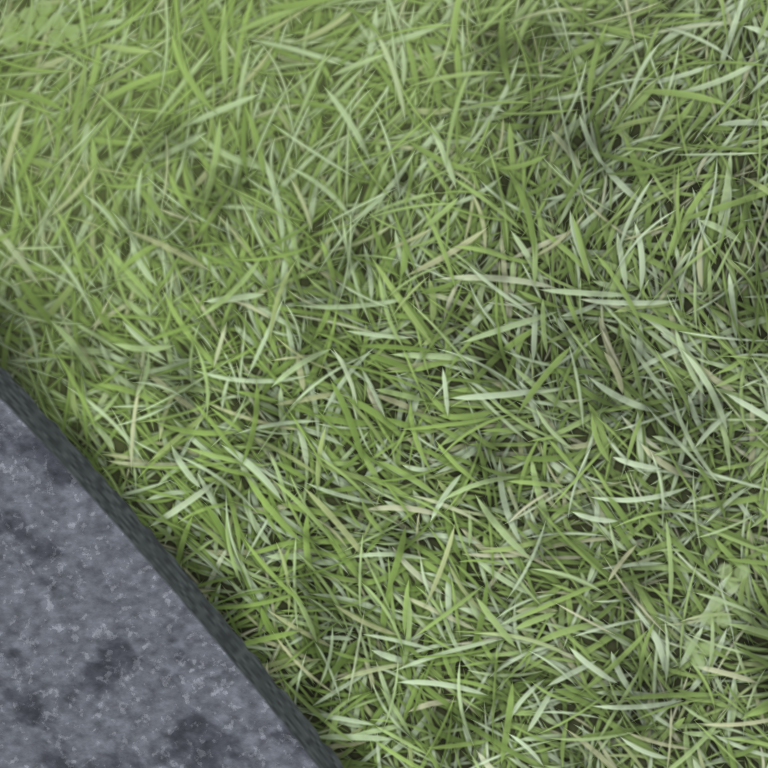
Write a three.js fragment shader that draws this texture.

```glsl
// Draws a lawn of tangled grass blades beside the corner of a dark stone slab.
varying vec2 vUv;

const vec3 SOIL = vec3(0.17, 0.18, 0.12);
const vec3 SHADE_GREEN = vec3(0.37, 0.46, 0.23);
const vec3 LEAF_GREEN = vec3(0.48, 0.58, 0.31);
const vec3 PALE_GREEN = vec3(0.64, 0.71, 0.60);
const vec3 STRAW = vec3(0.67, 0.66, 0.56);
const vec3 MEADOW = vec3(0.51, 0.59, 0.35);
const vec3 SLATE = vec3(0.415, 0.43, 0.465);
const vec3 SLATE_DARK = vec3(0.25, 0.26, 0.29);
const vec3 SLAB_SIDE = vec3(0.25, 0.27, 0.27);
const float SOFT = 0.0019;
const int LAYERS = 18;

vec3 hash3(vec2 p) {
  vec3 q = fract(p.xyx * vec3(0.1031, 0.1030, 0.0973));
  q += dot(q, q.yxz + 33.33);
  return fract((q.xxy + q.yzz) * q.zyx);
}

float noise(vec2 p) {
  vec2 i = floor(p), f = fract(p);
  f = f * f * (3.0 - 2.0 * f);
  float low = mix(hash3(i).x, hash3(i + vec2(1.0, 0.0)).x, f.x);
  float high = mix(hash3(i + vec2(0.0, 1.0)).x, hash3(i + 1.0).x, f.x);
  return mix(low, high, f.y);
}

float fbm(vec2 p) {
  float sum = 0.0, gain = 0.5;
  for (int i = 0; i < 5; i++) {
    sum += gain * noise(p);
    p = mat2(1.6, 1.2, -1.2, 1.6) * p + 7.3;
    gain *= 0.5;
  }
  return sum;
}

vec2 rotate(vec2 p, float a) {
  float c = cos(a), s = sin(a);
  return vec2(c * p.x + s * p.y, c * p.y - s * p.x);
}

float spot(vec2 p, vec2 center, float radius) {
  return smoothstep(radius, 0.0, length(p - center));
}

// x: distance to a bent blade, y: position across, z: position along
vec3 blade(vec2 p, float angle, float reach, float width, float bend) {
  vec2 r = rotate(p, angle);
  float t = r.x / reach;
  r.y += bend * reach * (t * t - 0.4);
  return vec3(abs(r.y) - width * (1.0 - t * t * t * t), r.y / width, t);
}

vec3 bladeColor(float tone, float dryness) {
  vec3 c = mix(SHADE_GREEN, LEAF_GREEN, smoothstep(0.0, 0.4, tone));
  c = mix(c, PALE_GREEN, smoothstep(0.42, 0.9, tone));
  return mix(c, STRAW, smoothstep(0.84, 0.98, dryness) * 0.8);
}

// Lean of the grass: falling to the right below, rising to the right above
float lean(vec2 p) {
  float sway = 0.4 * sin(p.x * 17.0 + 3.0 * sin(p.y * 11.0));
  return mix(2.6, 0.9, smoothstep(0.5, 0.95, p.y + 0.1 * p.x)) + sway;
}

// One jittered grid of blades, laid over the colour beneath
vec3 bladeLayer(vec3 under, vec2 p, float cell, float seed, float height, float soft) {
  vec2 shift = vec2(seed * 0.37, seed * 0.61);
  vec2 home = floor(p / cell + shift);
  for (int k = 0; k < 9; k++) {
    vec2 id = home + vec2(mod(float(k), 3.0), floor(float(k) / 3.0)) - 1.0;
    vec3 h = hash3(id + seed * 19.7), g = hash3(id + seed * 31.3 + 83.0);
    vec2 center = (id + 0.5 + (h.xy - 0.5) * 0.7 - shift) * cell;
    float angle = lean(center) + (h.z + g.x - 1.0) * 1.8;
    float width = mix(0.0017, 0.0046, g.y * g.y);
    vec3 b = blade(p - center, angle, cell * mix(0.45, 1.05, g.z), width, (h.x - 0.5) * 0.3);
    vec3 c = bladeColor(fract(h.y * 7.0 + g.x), fract(g.z * 13.0));
    c *= mix(0.74, 1.05, height) * (1.0 + 0.06 * clamp(b.y, -1.0, 1.0) + 0.1 * b.z);
    under *= 1.0 - 0.14 * smoothstep(0.006, 0.0, b.x);
    under = mix(under, c, 0.94 * smoothstep(soft, -soft, b.x));
  }
  return under;
}

// Three round leaflets
vec3 clover(vec3 under, vec2 p, vec2 center, float size, float turn) {
  for (int k = 0; k < 3; k++) {
    vec2 r = rotate(p - center, turn + float(k) * 2.094) - vec2(size, 0.0);
    float d = length(r * vec2(1.0, 1.1)) - size * 0.85;
    vec3 c = mix(LEAF_GREEN, PALE_GREEN, 0.4 + 0.3 * r.x / size);
    under = mix(under, c, 0.75 * smoothstep(0.003, -0.003, d));
  }
  return under;
}

vec3 lawn(vec2 p) {
  float warm = smoothstep(0.05, 0.75, p.y - 0.7 * p.x);
  float soft = SOFT * (1.0 + 0.7 * warm);
  vec3 c = SOIL * (0.7 + 0.7 * noise(p * 45.0));
  for (int i = 0; i < LAYERS; i++) {
    float n = float(i);
    float cell = mix(0.042, 0.076, fract(n * 0.618));
    c = bladeLayer(c, p, cell, n + 1.0, n / float(LAYERS - 1), soft);
  }
  for (int k = 0; k < 3; k++) {
    float n = float(k);
    c = clover(c, p, vec2(0.02 + 0.03 * n, 0.96 + 0.02 * mod(n, 2.0)), 0.013, n);
    c = clover(c, p, vec2(0.91 + 0.022 * n, 0.15 + 0.05 * n), 0.012, n + 0.5);
  }
  // Soft warm growth at upper left, cooler turf at right
  c = mix(c * 1.11, MEADOW, 0.1 + 0.3 * warm);
  c = mix(c, vec3(dot(c, vec3(0.3, 0.6, 0.1))), 0.13 * smoothstep(0.3, 0.9, p.x));
  // Hollows and clumps
  float hollow = 0.3 * spot(p, vec2(0.0, 0.56), 0.15) + 0.12 * spot(p, vec2(0.72, 0.84), 0.2);
  hollow += 0.12 * spot(p, vec2(0.72, 0.53), 0.22);
  c *= mix(0.78, 1.06, smoothstep(0.22, 0.54, fbm(p * 17.0) + 0.12 * warm));
  return c * (1.0 - hollow) * (0.91 + 0.22 * fbm(p * 5.0));
}

vec3 slabTop(vec2 p) {
  float stain = smoothstep(0.46, 0.64, fbm(rotate(p, -0.5) * vec2(15.0, 24.0) + 4.0));
  vec3 c = mix(SLATE, SLATE_DARK, stain * 0.75);
  c *= 0.72 + 0.56 * fbm(p * vec2(85.0, 120.0));
  return c + 0.12 * smoothstep(0.55, 0.78, fbm(rotate(p, 0.5) * 125.0));
}

void main() {
  vec2 p = vUv;
  float t = clamp(p.x / 0.449, 0.0, 1.0);
  float edge = dot(p, vec2(0.760, 0.650)) - 0.341 - 0.032 * t * (1.0 - t);
  float along = dot(p, vec2(0.650, -0.760));
  vec3 grass = lawn(p) * (1.0 - 0.4 * smoothstep(0.045, 0.0, edge));
  vec3 side = SLAB_SIDE * (0.8 + 0.4 * noise(vec2(along * 110.0, edge * 330.0)));
  vec3 slab = mix(slabTop(p), side, smoothstep(-0.030, -0.025, edge));
  float fringe = 0.005 * (noise(vec2(along * 65.0, 2.0)) - 0.5);
  gl_FragColor = vec4(mix(slab, grass, smoothstep(-SOFT, SOFT, edge + fringe)), 1.0);
}
```
